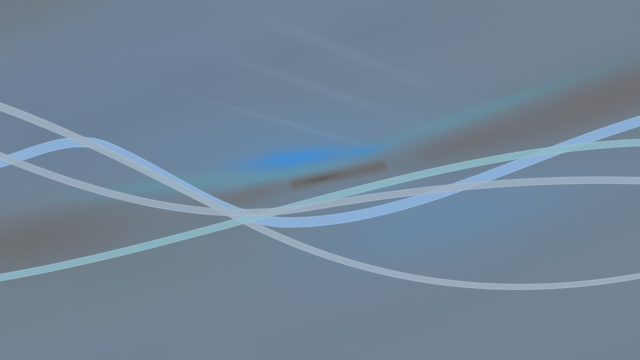
Write a Shadertoy shader that draws this background.

```glsl
// Four translucent ribbons sweep over a hazy blue-grey field of slanted light.
// The haze is a stack of tilted gaussian glows with layered-sine streaks;
// each ribbon follows smooth cubic spans between knots (x, height, slope).

const vec3 SLATE = vec3(0.44, 0.51, 0.58);
const vec3 UMBER = vec3(0.43, 0.425, 0.43);
const vec3 AZURE = vec3(0.40, 0.545, 0.68);
const vec3 VIVID = vec3(0.23, 0.55, 0.86);
const vec3 TEAL = vec3(0.38, 0.61, 0.68);
const vec3 SILVER = vec3(0.62, 0.69, 0.755);
const vec3 SKY = vec3(0.56, 0.71, 0.87);
const vec3 AQUA = vec3(0.56, 0.73, 0.78);

vec2 turn(vec2 p, float angle) {
    float c = cos(angle), s = sin(angle);
    return vec2(c * p.x + s * p.y, c * p.y - s * p.x);
}

// Soft elliptical patch, tilted by angle
float glow(vec2 p, vec2 centre, vec2 size, float angle) {
    vec2 q = turn(p - centre, angle) / size;
    return exp(-dot(q, q));
}

// Tilted box with blurred borders
float softBox(vec2 p, vec2 centre, vec2 halfSize, float angle, float blur) {
    vec2 d = abs(turn(p - centre, angle)) - halfSize;
    vec2 m = 1.0 - smoothstep(-blur, blur, d);
    return m.x * m.y;
}

// Fine grain drawn out along the slanted light
float streaks(vec2 p) {
    vec2 q = turn(p, 0.27);
    float sum = 0.0, amplitude = 0.5, frequency = 17.0;
    for (int i = 0; i < 4; i++) {
        float fi = float(i);
        sum += amplitude * sin(q.y * frequency + 2.0 * sin(q.x * (2.0 + fi) + fi * 1.7));
        frequency *= 1.83;
        amplitude *= 0.6;
    }
    return sum;
}

// Cubic span between two knots: returns height and slope
vec2 span(float x, vec3 a, vec3 b) {
    float w = b.x - a.x, t = (x - a.x) / w;
    float rise = b.y - a.y;
    float c2 = 3.0 * rise - w * (2.0 * a.z + b.z);
    float c3 = w * (a.z + b.z) - 2.0 * rise;
    return vec2(a.y + t * (w * a.z + t * (c2 + t * c3)),
                a.z + t * (2.0 * c2 + 3.0 * c3 * t) / w);
}

// Blend a band with a faint bright rim over the colour below
vec3 ribbon(vec3 below, vec2 p, vec2 path, float halfWidth, vec3 tint, float opacity, float aa) {
    float d = abs(p.y - path.x) / sqrt(1.0 + path.y * path.y) - halfWidth;
    float cover = 1.0 - smoothstep(-aa, aa, d);
    float rim = exp(-pow((d + 0.002) / 0.0018, 2.0));
    return mix(below, tint + 0.025 * rim, cover * opacity);
}

vec3 haze(vec2 p) {
    vec3 c = SLATE;
    // Broad regions
    c = mix(c, vec3(0.41, 0.50, 0.61), 0.65 * glow(p, vec2(0.30, 0.74), vec2(0.60, 0.22), 0.25));
    c = mix(c, vec3(0.45, 0.47, 0.50), 0.65 * glow(p, vec2(0.05, 1.00), vec2(0.32, 0.10), 0.4));
    c = mix(c, vec3(0.44, 0.51, 0.54), 0.60 * glow(p, vec2(0.25, 0.18), vec2(0.50, 0.10), 0.25));
    c = mix(c, AZURE, 0.65 * glow(p, vec2(0.78, 0.60), vec2(0.42, 0.10), 0.15));
    c = mix(c, AZURE, 0.75 * glow(p, vec2(1.25, 0.40), vec2(0.38, 0.10), 0.25));
    // Warm shadows along the diagonal
    c = mix(c, UMBER, 0.85 * glow(p, vec2(1.72, 0.735), vec2(0.44, 0.08), 0.33));
    c = mix(c, UMBER, 0.65 * glow(p, vec2(1.30, 0.605), vec2(0.22, 0.035), 0.28));
    c = mix(c, UMBER, 0.80 * glow(p, vec2(0.08, 0.33), vec2(0.38, 0.09), 0.20));
    c = mix(c, UMBER, 0.65 * glow(p, vec2(0.68, 0.455), vec2(0.16, 0.028), 0.28));
    // Teal beams
    c = mix(c, TEAL, 0.55 * glow(p, vec2(0.50, 0.49), vec2(0.30, 0.024), 0.12));
    c = mix(c, TEAL, 0.45 * glow(p, vec2(1.30, 0.68), vec2(0.40, 0.022), 0.325));
    c = mix(c, TEAL, 0.55 * glow(p, vec2(0.78, 0.515), vec2(0.18, 0.014), 0.20));
    // Bright heart
    c = mix(c, VIVID, 0.80 * glow(p, vec2(0.82, 0.56), vec2(0.14, 0.026), 0.14));
    c = mix(c, VIVID, 0.45 * glow(p, vec2(1.01, 0.58), vec2(0.06, 0.013), 0.20));
    c = mix(c, AZURE + 0.05, 0.55 * glow(p, vec2(1.03, 0.472), vec2(0.14, 0.014), 0.22));
    // Dark sliver
    c = mix(c, UMBER - 0.01, 0.85 * softBox(p, vec2(0.94, 0.513), vec2(0.135, 0.014), 0.21, 0.012));
    c = mix(c, UMBER - 0.10, 0.70 * glow(p, vec2(0.89, 0.503), vec2(0.045, 0.006), 0.21));
    // Faint crossing rays
    for (int i = 0; i < 3; i++) {
        float fi = float(i);
        vec2 centre = vec2(0.79 + 0.08 * fi, 0.66 + 0.10 * fi);
        c += 0.022 * glow(p, centre, vec2(0.25, 0.007 + 0.006 * fi), -0.28 - 0.05 * fi);
    }
    return c + streaks(p) * vec3(0.008, 0.006, 0.007);
}

void mainImage(out vec4 fragColor, in vec2 fragCoord) {
    vec2 p = fragCoord / iResolution.xy * vec2(16.0 / 9.0, 1.0);
    float aa = 0.8 / iResolution.y;
    float x = p.x;

    // Ribbon paths
    vec3 knotA = vec3(0.671, 0.391, -0.51);
    vec2 falling = x < knotA.x ? span(x, vec3(0.0, 0.704, -0.36), knotA)
                               : span(x, knotA, vec3(1.778, 0.234, 0.18));
    vec3 knotB = vec3(0.856, 0.424, 0.17);
    vec2 shallow = x < knotB.x ? span(x, vec3(0.0, 0.567, -0.40), knotB)
                               : span(x, knotB, vec3(1.778, 0.498, -0.03));
    vec3 crest = vec3(0.301, 0.590, -0.42), trough = vec3(0.799, 0.382, 0.0);
    vec2 wave = x < crest.x ? span(x, vec3(0.0, 0.549, 0.28), crest)
              : x < trough.x ? span(x, crest, trough)
              : span(x, trough, vec3(1.778, 0.664, 0.30));
    vec2 rising = span(x, vec3(0.0, 0.229, 0.17), vec3(1.778, 0.604, 0.04));

    vec3 color = haze(p);
    color = ribbon(color, p, wave, 0.0145, SKY, 0.88, aa);
    color = ribbon(color, p, falling, mix(0.0115, 0.008, x / 1.778), SILVER, 0.88, aa);
    color = ribbon(color, p, rising, 0.0105, AQUA, 0.85, aa);
    color = ribbon(color, p, shallow, 0.0105, SILVER, 0.85, aa);
    fragColor = vec4(color, 1.0);
}
```
